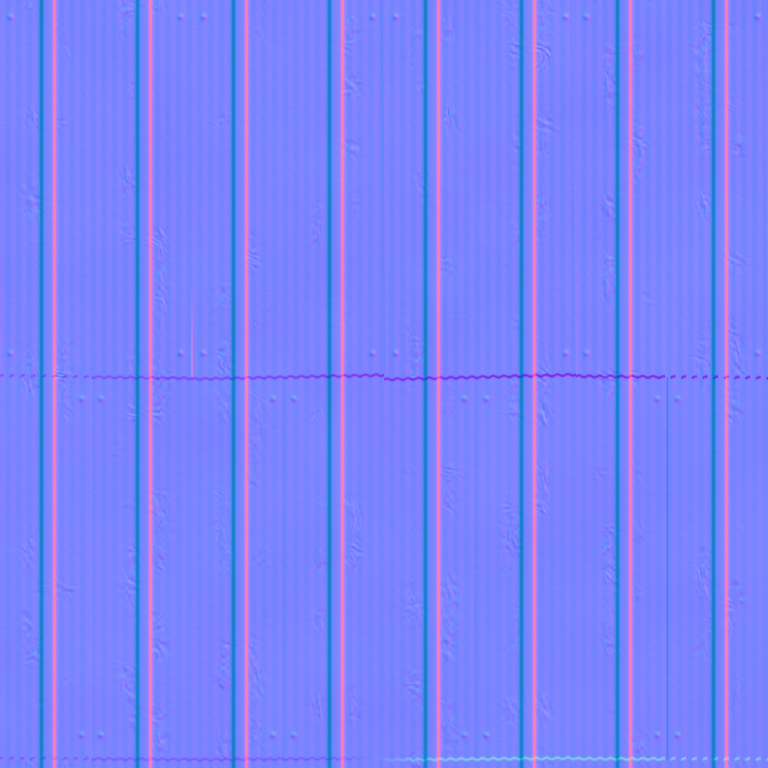
Give the GLSL for this texture map, as a Shadertoy shader.

```glsl
// Tangent-space normal map of ribbed, corrugated sheet metal in two overlapping rows
const float TAU = 6.2831853;
const float RIBS = 8.0;          // tall ribs across
const float FLUTES = 72.0;       // shallow corrugations across
const float PANELS = 4.0;        // sheets per row
const float LOW_SEAM = 0.0117;
const float MID_SEAM = 0.509;
const float LOWER_SHIFT = 0.119; // sideways offset of the lower row

float hash(vec2 p) {
    return fract(sin(dot(p, vec2(127.1, 311.7))) * 43758.5453);
}

float noise(vec2 p) {
    vec2 i = floor(p), f = fract(p);
    f = f * f * (3.0 - 2.0 * f);
    return mix(mix(hash(i), hash(i + vec2(1, 0)), f.x),
               mix(hash(i + vec2(0, 1)), hash(i + vec2(1, 1)), f.x), f.y);
}

float bell(float d, float width) {
    return exp(-d * d / (width * width));
}

// Signed distance to the nearest rib axis
float ribOffset(float x) {
    return (fract(x * RIBS) - 0.5) / RIBS;
}

// Steep left and right flanks, each with a soft shoulder
float ribSlope(float d) {
    float left = d + 0.0085, right = d - 0.0085;
    return 1.5 * (bell(right, 0.0018) - bell(left, 0.0018))
         + 0.34 * (bell(right, 0.0042) - bell(left, 0.0042));
}

float fluteSlope(float x, float d, float amount) {
    float flat_ = smoothstep(0.010, 0.016, abs(d));
    return flat_ * amount * sin(TAU * FLUTES * x);
}

// Sheet edges hang at slightly different angles and follow the flutes
float seamHeight(float x, float base, float tiltScale) {
    float id = floor(x * PANELS);
    float tilt = 0.006 * sin(id * TAU / 4.0 - 0.9) + 0.0015;
    return base + tiltScale * tilt * (fract(x * PANELS) - 0.5)
         + 0.0011 * sin(TAU * FLUTES * x);
}

float seamSlope(vec2 p, float height, float strength) {
    float loose = 1.0 - step(LOWER_SHIFT, p.x) * step(p.x, LOWER_SHIFT + 0.747);
    float dash = smoothstep(-0.2, 0.4, sin(TAU * FLUTES * p.x + 1.0));
    return strength * mix(1.0, dash, loose) * bell(p.y - height, 0.0017);
}

vec2 rivetSlope(vec2 q, float radius) {
    return 0.6 * q / radius * exp(-dot(q, q) / (radius * radius));
}

// Side joints between sheets, with rivets near both ends
vec2 jointSlope(float x, float v, float upper) {
    float u = (x - mix(LOWER_SHIFT, 0.0, upper)) * PANELS;
    float id = mod(floor(u + 0.5), PANELS);
    float d = (fract(u + 0.5) - 0.5) / PANELS;
    float endDistance = min(v, 0.5 - v);

    float gap = mix(0.16, -0.16, step(0.5, hash(vec2(id, upper + 3.0))));
    float lifted = upper * step(abs(id - 1.0), 0.1);
    float pressed = (1.0 - upper) * step(2.9, id);
    gap = mix(gap, 0.9 * smoothstep(0.13, 0.01, v), lifted);
    gap = mix(gap, -0.55, pressed);
    float lean = upper * (1.0 - lifted) * 0.008 * (v - 0.1);
    vec2 slope = vec2(gap * bell(d + lean, 0.0011), 0.0);

    float spread = 0.0145 + 0.004 * (hash(vec2(id, upper)) - 0.5);
    vec2 q = vec2(abs(d) - spread, endDistance - 0.031);
    vec2 facing = vec2(sign(d), v < 0.25 ? 1.0 : -1.0);
    return slope + facing * rivetSlope(q, 0.0035);
}

float wearHeight(vec2 p) {
    return noise(p * vec2(150.0, 120.0) + 4.0 * noise(p * 40.0))
         + 0.5 * noise(p * vec2(310.0, 210.0));
}

// Scuffs gather beside the ribs; broad dents lie everywhere
vec2 wearSlope(vec2 p, float d) {
    vec2 e = vec2(0.0012, 0.0);
    float here = wearHeight(p);
    vec2 grain = vec2(wearHeight(p + e.xy), wearHeight(p + e.yx)) - here;
    float beside = bell(abs(d) - 0.021, 0.012);
    float patches = smoothstep(0.5, 0.8, noise(p * vec2(34.0, 26.0) + 9.0));
    vec2 dents = vec2(noise(p * 14.0), noise(p * 14.0 + 31.0)) - 0.5;
    return grain * (0.07 + 0.7 * beside * patches) + 0.045 * dents;
}

vec3 sheetNormal(vec2 p) {
    float midSeam = seamHeight(p.x, MID_SEAM, 1.0);
    float lowSeam = seamHeight(p.x, LOW_SEAM, 0.35);
    float upper = p.y > midSeam || p.y < lowSeam ? 1.0 : 0.0;
    float v = fract(p.y - mix(LOW_SEAM, MID_SEAM, upper));
    float panel = floor((p.x - mix(LOWER_SHIFT, 0.0, upper)) * PANELS);
    float d = ribOffset(p.x);

    vec2 slope = vec2(-0.035, 0.03);
    slope.x += ribSlope(d);
    slope.x += fluteSlope(p.x, d, mix(0.045, 0.10, hash(vec2(panel, upper + 7.0))));
    slope += jointSlope(p.x, v, upper) + wearSlope(p, d);
    slope.y += seamSlope(p, midSeam, -0.4 - 0.5 * smoothstep(0.1, 0.75, p.x));
    slope.y += seamSlope(p, lowSeam, -0.3 + 1.0 * smoothstep(0.42, 0.6, p.x));
    return normalize(vec3(slope, 1.0));
}

void mainImage(out vec4 fragColor, in vec2 fragCoord) {
    // Average a 3 by 3 grid of samples to smooth the edges
    vec3 sum = vec3(0.0);
    for (int i = 0; i < 9; i++) {
        vec2 offset = (vec2(i % 3, i / 3) - 1.0) / 3.0;
        sum += sheetNormal((fragCoord + offset) / iResolution.xy);
    }
    fragColor = vec4(0.5 + 0.5 * sum / 9.0, 1.0);
}
```
